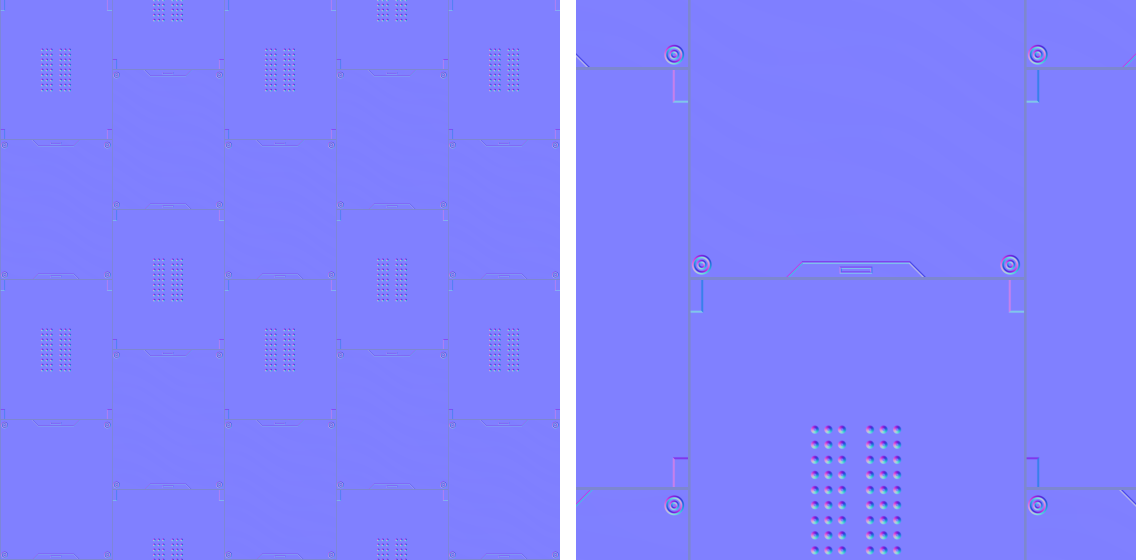
Left: the whole. Right: its middle third, enlarged.
Write a Shadertoy shader that draws this texture map.

```glsl
// Normal map of staggered metal panels: vented plates alternate with bolted plates.

const float CANVAS = 768.0;               // design units across the canvas
const vec2 GRID = vec2(5.0, 4.0);         // panels across and down
const vec2 PANEL = CANVAS / GRID;
const vec2 SEAM_WIDTH = vec2(1.2, 1.4);
const vec3 SEAM_COLOR = vec3(0.49, 0.53, 0.81);
const int TAPS = 5;                       // smoothing samples per axis

float hash(vec2 cell) {
    return fract(sin(dot(cell, vec2(12.99, 78.23))) * 4375.5);
}

// Soft groove along the zero line of a distance field.
float groove(float dist, float width, float depth) {
    return -depth * (1.0 - smoothstep(0.0, width, abs(dist)));
}

// Soft recess inside a distance field.
float recess(float dist, float blur, float depth) {
    return -depth * (1.0 - smoothstep(-blur, blur, dist));
}

// Two blocks of round dents, three columns by nine rows each.
float ventHoles(vec2 q, vec2 pitch, float blockOffset) {
    vec2 g = vec2(abs(q.x) - blockOffset, q.y);
    g -= pitch * clamp(round(g / pitch), vec2(-1.0, -4.0), vec2(1.0, 4.0));
    return recess(length(g) - 1.2, 0.8, 1.3);
}

float cornerNotch(vec2 edge, vec2 size) {
    vec2 d = edge - size;
    return recess(max(d.x, d.y), 0.6, 0.6);
}

float screwHead(vec2 offset) {
    float r = length(offset);
    return groove(r - 3.7, 0.9, 0.75) + groove(r - 1.5, 0.8, 0.6);
}

// Trapezoid outline on the panel edge with a small slot inside.
float latchTab(float across, float inward) {
    float outline = max(inward - 8.0, (across + inward - 32.5) * 0.707);
    float slot = max(across - 7.0, abs(inward - 4.5) - 1.1);
    return groove(outline, 0.65, 0.4) + groove(slot, 0.6, 0.3);
}

// Barely visible dents from layered sines.
float waviness(vec2 q, float seed) {
    float phase = seed * 40.0;
    float h = sin(q.x * 0.07 + q.y * 0.13 + phase);
    h += 0.6 * sin(q.y * 0.29 + q.x * 0.11 + 2.0 * sin(q.x * 0.05 + phase));
    return 0.022 * seed * seed * h;
}

float panelHeight(vec2 q, bool vented, float seed) {
    vec2 edge = 0.5 * PANEL - abs(q);
    if (vented) {
        return ventHoles(q, vec2(6.2, 6.9), 12.6) + cornerNotch(edge, vec2(6.5, 14.5));
    }
    float h = waviness(q, seed);
    h += screwHead(edge - vec2(6.3, 7.0));
    return h + latchTab(abs(q.x), edge.y);
}

vec3 panelColor(vec2 p) {
    // Odd columns slide by half a panel.
    vec2 tile = p / PANEL;
    float column = floor(tile.x);
    tile.y += 0.5 * mod(column, 2.0);
    vec2 cell = floor(tile);
    vec2 q = (tile - cell - 0.5) * PANEL;
    bool vented = mod(cell.x + cell.y, 2.0) > 0.5;
    float seed = hash(cell);

    // Thin seam along the left and lower sides, both walls blended.
    vec2 corner = q + 0.5 * PANEL;
    if (any(lessThan(corner, SEAM_WIDTH))) return SEAM_COLOR;

    // Slope from central differences.
    vec2 e = vec2(0.15, 0.0);
    vec2 slope = vec2(
        panelHeight(q + e.xy, vented, seed) - panelHeight(q - e.xy, vented, seed),
        panelHeight(q + e.yx, vented, seed) - panelHeight(q - e.yx, vented, seed)
    ) / (2.0 * e.x);
    return 0.5 + 0.5 * normalize(vec3(-slope, 1.0));
}

void mainImage(out vec4 fragColor, in vec2 fragCoord) {
    vec2 unitsPerPixel = CANVAS / iResolution.xy;
    vec3 color = vec3(0.0);
    for (int j = 0; j < TAPS; j++) {
        for (int i = 0; i < TAPS; i++) {
            vec2 jitter = (vec2(i, j) + 0.5) / float(TAPS) - 0.5;
            vec2 p = (fragCoord + jitter) * unitsPerPixel;
            color += panelColor(clamp(p, vec2(0.01), vec2(CANVAS - 0.01)));
        }
    }
    fragColor = vec4(color / float(TAPS * TAPS), 1.0);
}
```
